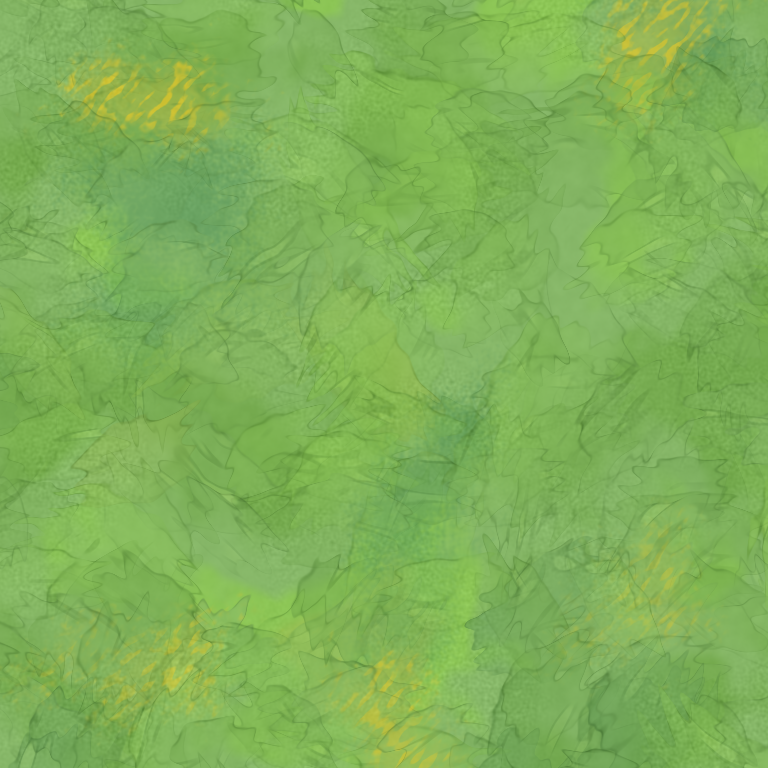
This texture is drawn by a three.js fragment shader. Its source:

```glsl
varying vec2 vUv;

const vec3 SHADE = vec3(0.395, 0.61, 0.355);
const vec3 LEAF = vec3(0.46, 0.67, 0.305);
const vec3 SAGE = vec3(0.53, 0.72, 0.41);
const vec3 LIME = vec3(0.55, 0.775, 0.335);
const vec3 STRAW = vec3(0.62, 0.74, 0.32);
const vec3 TEAL = vec3(0.30, 0.56, 0.36);
const vec3 OCHRE = vec3(0.70, 0.735, 0.27);
const vec3 YELLOW = vec3(0.88, 0.78, 0.17);

vec2 hash22(vec2 p) {
  vec3 q = fract(p.xyx * vec3(0.1031, 0.1030, 0.0973));
  q += dot(q, q.yzx + 33.33);
  return fract((q.xx + q.yz) * q.zy);
}

float cornerSlope(vec2 cell, vec2 corner, vec2 f) {
  return dot(hash22(cell + corner) * 2.0 - 1.0, f - corner);
}

float gradientNoise(vec2 p) {
  vec2 cell = floor(p);
  vec2 f = p - cell;
  vec2 u = f * f * f * (f * (f * 6.0 - 15.0) + 10.0);
  float low = mix(cornerSlope(cell, vec2(0.0), f), cornerSlope(cell, vec2(1.0, 0.0), f), u.x);
  float high = mix(cornerSlope(cell, vec2(0.0, 1.0), f), cornerSlope(cell, vec2(1.0), f), u.x);
  return 1.4 * mix(low, high, u.y);
}

float fbm(vec2 p) {
  float sum = 0.0;
  float gain = 0.6;
  for (int i = 0; i < 4; i++) {
    sum += gain * gradientNoise(p);
    p = mat2(1.6, 1.2, -1.2, 1.6) * p + 7.3;
    gain *= 0.5;
  }
  return sum;
}

vec2 rotate(vec2 p, float angle) {
  float c = cos(angle);
  float s = sin(angle);
  return vec2(c * p.x + s * p.y, c * p.y - s * p.x);
}

// Ramp from cool shadow green to warm straw green
vec3 greenTone(float t) {
  vec3 color = mix(SHADE, LEAF, smoothstep(0.0, 0.25, t));
  color = mix(color, SAGE, smoothstep(0.32, 0.48, t));
  color = mix(color, LIME, smoothstep(0.58, 0.72, t));
  return mix(color, STRAW, smoothstep(0.82, 1.0, t));
}

// One dab: x is the wash, y the pigment rim, z the bristle outlines, w their pale cores
vec4 brushDab(vec2 q, vec2 size, vec2 seed) {
  float bristle = gradientNoise(vec2(q.x * 11.0, q.y * 58.0) + seed * 91.0);
  float rough = gradientNoise(q * 34.0 + seed * 57.0);
  float tips = smoothstep(0.2, 0.9, abs(q.x) / size.x);
  float d = length(q / size) - 1.0 + 0.65 * bristle * tips + 0.14 * rough;
  float wash = 1.0 - smoothstep(-0.022, 0.022, d);
  float rim = exp(-pow((d + 0.025) / 0.035, 2.0)) * smoothstep(-0.5, 0.2, rough);
  rim += 0.35 * wash * exp(min(d, 0.0) * 9.0);
  float patchy = smoothstep(-0.1, 0.25, gradientNoise(q * 14.0 + seed * 23.0));
  float outline = 1.0 - smoothstep(0.03, 0.15, abs(bristle - 0.25));
  float core = smoothstep(0.33, 0.45, bristle);
  return vec4(wash, rim, vec2(outline, core) * wash * patchy);
}

// Jittered grid of overlapping translucent dabs
vec3 paintDabs(vec3 color, vec2 p, float cells, float layer, float opacity) {
  vec2 home = floor(p * cells);
  for (int j = -1; j <= 1; j++) {
    for (int i = -1; i <= 1; i++) {
      vec2 cell = home + vec2(float(i), float(j));
      vec2 seed = hash22(cell + layer * 17.0);
      vec2 trait = hash22(cell + layer * 31.0 + 5.0);
      vec2 center = (cell + seed) / cells;
      vec2 size = mix(vec2(0.4, 0.28), vec2(0.66, 0.5), trait.yx) / cells;
      vec2 q = rotate(p - center, mix(-1.2, 1.3, trait.x));
      q.y += 5.0 * (seed.x - 0.5) * q.x * q.x;
      vec4 dab = brushDab(q, size, seed);
      float tone = 0.47 + 0.85 * fbm(center * 3.0) + 0.65 * (trait.y - 0.5);
      float fade = mix(0.35, 1.0, smoothstep(-1.0, 0.7, q.y / size.y));
      color = mix(color, greenTone(tone), dab.x * fade * opacity);
      color *= 1.0 - vec3(0.13, 0.10, 0.15) * (dab.y + 0.85 * dab.z) * fade;
      color += vec3(0.05, 0.042, 0.025) * dab.w * fade;
    }
  }
  return color;
}

// Ragged, speckled stains stepped around the canvas, each weaker than the last
float stains(vec2 p, vec2 start, vec2 stride, float radius, float grain) {
  float cover = 0.0;
  float ragged = 1.1 * fbm(p * 9.0 + start * 40.0) + 0.4 * gradientNoise(p * grain);
  for (int i = 0; i < 5; i++) {
    vec2 center = fract(start + float(i) * stride);
    vec2 q = rotate(p - center, float(i) * 1.1) / vec2(1.4, 0.85);
    float stain = 1.0 - smoothstep(0.1, 1.1, length(q) / radius + ragged);
    cover = max(cover, stain * (1.0 - 0.12 * float(i)));
  }
  return cover;
}

void main() {
  vec2 p = vUv;
  vec2 warped = p + 0.04 * vec2(fbm(p * 5.0), fbm(p * 5.0 + 19.0));

  // Soft wet ground and the broad dabs
  vec3 color = greenTone(0.5 + 0.85 * fbm(warped * 3.2 + 4.0));
  color = paintDabs(color, warped, 5.0, 1.0, 0.55);
  color = paintDabs(color, p, 6.5, 2.0, 0.5);

  // Cool stains, then golden ones with dry streaks of pure pigment
  float cool = stains(p, vec2(0.22, 0.75), vec2(0.33, 0.62), 0.11, 150.0);
  float gold = stains(p, vec2(0.20, 0.86), vec2(0.66, 0.09), 0.095, 110.0);
  float streak = gradientNoise(rotate(p, 0.8) * vec2(35.0, 110.0)) + 0.5 * fbm(p * 40.0);
  color = mix(color, TEAL, 0.5 * cool);
  color = mix(color, OCHRE, 0.55 * gold);
  color = mix(color, YELLOW, 0.75 * gold * smoothstep(0.0, 0.3, streak));

  // Light top dabs and paper grain
  color = paintDabs(color, p, 8.0, 3.0, 0.3);
  float grain = gradientNoise(p * 200.0) * smoothstep(-0.2, 0.3, fbm(p * 6.0 + 31.0));
  color += 0.055 * grain + 0.025 * fbm(p * 50.0);

  gl_FragColor = vec4(clamp(color, 0.0, 1.0), 1.0);
}
```
